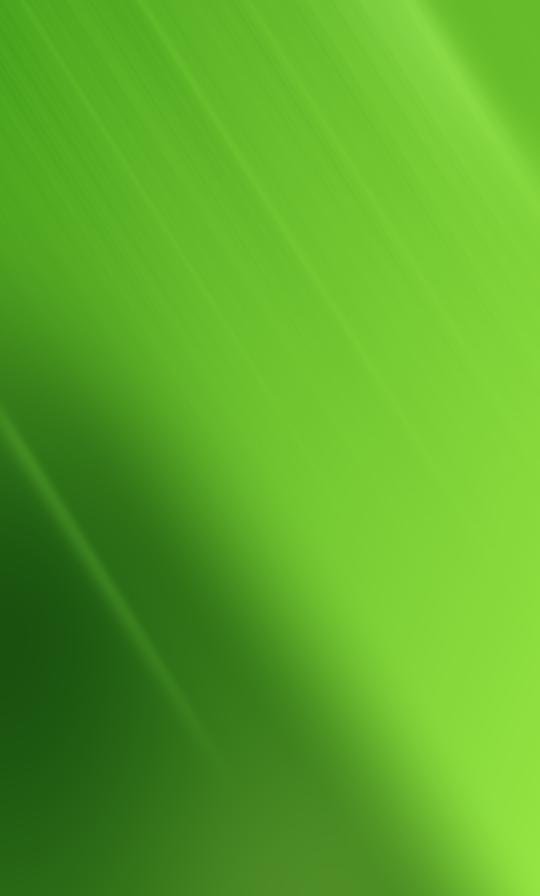
This background is drawn by a WebGL 1 fragment shader. Its source:

```glsl
precision highp float;
// Soft green leaf: diagonal light streaks above a dark, blurred fold with a pale vein.

uniform vec2 u_resolution;

float hash(float n) {
  n = fract(n * 0.1031);
  n *= n + 33.33;
  return fract(n * (n + n));
}

float noise(float x) {
  float cell = floor(x);
  return mix(hash(cell), hash(cell + 1.0), smoothstep(0.0, 1.0, x - cell));
}

float bell(float d, float width) {
  d /= width;
  return exp(-d * d);
}

// Thin ridge with separate falloffs on its left and right sides.
float ridge(float d, float left, float right) {
  return bell(d, d < 0.0 ? left : right);
}

void main() {
  vec2 uv = gl_FragCoord.xy / u_resolution;
  float down = 1.0 - uv.y;
  vec2 p = vec2(uv.x * 0.6, down);
  float across = p.x - 0.625 * down;   // constant along each diagonal streak

  // Lit leaf surface, brightening toward the lower right
  float light = 0.6 * uv.x + 0.4 * down;
  vec3 color = mix(vec3(0.285, 0.635, 0.11), vec3(0.585, 0.90, 0.26), light);

  // Evenly spaced streaks with slight variation, fading downward
  float upper = 1.0 - smoothstep(0.0, 0.75, down);
  float streaks = 0.0;
  for (int i = 0; i < 6; i++) {
    float n = float(i);
    float center = 0.02 + 0.065 * n + 0.012 * (hash(n + 7.0) - 0.5);
    float strength = 0.5 + 0.5 * hash(n + 3.0);
    streaks += strength * (0.55 * ridge(across - center, 0.012, 0.03)
                         + 0.45 * bell(across - center, 0.004));
  }
  color += vec3(0.038, 0.04, 0.02) * streaks * upper;

  // Fine fibres along the streaks
  float fibre = 0.6 * noise(across * 90.0 + 60.0) + 0.8 * noise(across * 280.0 + 200.0) - 0.7;
  color += vec3(0.018, 0.018, 0.008) * fibre * (0.12 + upper);

  // Bright ray and the darker corner beyond it
  float ray = ridge(across - 0.452, 0.075, 0.03);
  color += vec3(0.10, 0.085, 0.09) * ray * (1.0 - smoothstep(0.0, 0.34, down));
  float corner = smoothstep(0.45, 0.51, across) * (1.0 - smoothstep(0.08, 0.32, down));
  color = mix(color, vec3(0.38, 0.72, 0.15), 0.8 * corner);

  // Broad fold shadow, narrower toward the bottom
  float foldWidth = mix(0.27, 0.19, smoothstep(0.35, 0.9, down));
  float fold = 1.0 - smoothstep(-0.02 - foldWidth, -0.005, across);
  fold *= smoothstep(0.14, 0.52, down);
  color = mix(color, vec3(0.225, 0.505, 0.10), fold);

  // Deepest shade at the lower left, olive glow along the bottom
  vec2 deep = (p - vec2(0.0, 0.71)) / vec2(0.22, down < 0.71 ? 0.24 : 0.36);
  color = mix(color, vec3(0.09, 0.31, 0.055), 0.95 * fold * exp(-dot(deep, deep)));
  vec2 olive = (p - vec2(0.34, 1.0)) / vec2(0.18, 0.17);
  color += vec3(0.09, 0.06, 0.05) * fold * exp(-dot(olive, olive));

  // Pale vein crossing the shadow
  float vein = across + 0.288 + 0.02 * (down - 0.65) * (down - 0.65);
  float veinFade = smoothstep(0.38, 0.52, down) * (1.0 - smoothstep(0.62, 0.92, down));
  color += vec3(0.075, 0.10, 0.04) * ridge(vein, 0.014, 0.009) * veinFade;
  color += vec3(0.02, 0.035, 0.01) * bell(vein - 0.02, 0.05) * veinFade;

  gl_FragColor = vec4(clamp(color, 0.0, 1.0), 1.0);
}
```
